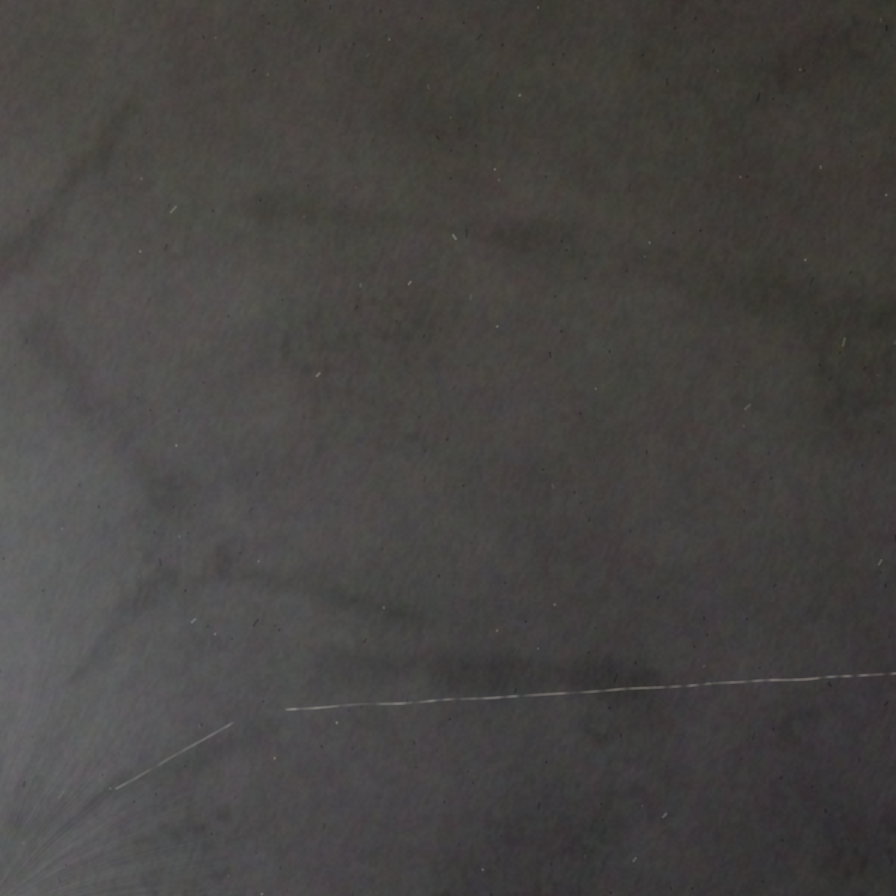
A WebGL 2 fragment shader for this texture:

```glsl
#version 300 es
precision highp float;
// Worn dark slate board with a soft side light, chalky smears, scratches and specks.
uniform vec2 u_resolution;
out vec4 fragColor;

float hash(vec2 cell, uint seed) {
  uvec2 q = uvec2(ivec2(cell) + 4096);
  uint h = q.x * 1664525u + q.y * 22695477u + seed * 747796405u;
  h = (h ^ (h >> 16)) * 2246822519u;
  h = (h ^ (h >> 13)) * 3266489917u;
  return float((h ^ (h >> 16)) >> 8) / 16777216.0;
}

// Smooth value noise, centred on zero
float noise(vec2 p, uint seed) {
  vec2 i = floor(p), f = fract(p);
  f = f * f * (3.0 - 2.0 * f);
  float low = mix(hash(i, seed), hash(i + vec2(1, 0), seed), f.x);
  float high = mix(hash(i + vec2(0, 1), seed), hash(i + vec2(1, 1), seed), f.x);
  return mix(low, high, f.y) - 0.5;
}

float fbm(vec2 p, uint seed) {
  float sum = 0.0, gain = 1.0;
  for (int i = 0; i < 4; i++) {
    sum += gain * noise(p, seed + uint(i));
    p = mat2(1.6, 1.2, -1.2, 1.6) * p;
    gain *= 0.55;
  }
  return sum;
}

float segmentDistance(vec2 p, vec2 a, vec2 b) {
  vec2 d = b - a;
  return length(p - a - d * clamp(dot(p - a, d) / dot(d, d), 0.0, 1.0));
}

// Soft rubbed stroke with ragged sides
float smear(vec2 p, vec2 a, vec2 b, float width) {
  float d = segmentDistance(p, a, b) + 0.02 * fbm(p * 24.0, 40u);
  return exp(-d * d / (width * width));
}

// Thin scratch that fades in and out along its length
float scratch(vec2 p, vec2 a, vec2 b, float pixel) {
  float d = segmentDistance(p + 0.0025 * noise(p.xx * 20.0, 50u), a, b);
  float line = 1.0 - smoothstep(0.0004, 0.0014 + pixel, d);
  return line * clamp(0.6 + 1.2 * noise(vec2(p.x * 110.0, 3.0), 51u), 0.0, 1.0);
}

// Sparse tilted flecks, one candidate per cell
float flecks(vec2 p, float count, float share, uint seed, float pixel) {
  vec2 base = floor(p * count);
  float sum = 0.0;
  for (int y = -1; y <= 1; y++)
    for (int x = -1; x <= 1; x++) {
      vec2 cell = base + vec2(x, y);
      vec2 centre = (cell + vec2(hash(cell, seed), hash(cell, seed + 1u))) / count;
      float angle = 0.7 + 1.5 * hash(cell, seed + 2u);
      float reach = 0.0003 + 0.004 * pow(hash(cell, seed + 3u), 6.0);
      vec2 along = reach * vec2(cos(angle), sin(angle));
      float d = segmentDistance(p, centre - along, centre + along);
      float shown = step(hash(cell, seed + 4u), share) * (0.2 + 0.8 * hash(cell, seed + 5u));
      sum += shown * (1.0 - smoothstep(0.0003, 0.0013 + pixel, d));
    }
  return sum;
}

void main() {
  vec2 uv = gl_FragCoord.xy / u_resolution;
  float pixel = 1.0 / min(u_resolution.x, u_resolution.y);

  // Light falling from the lower left
  vec2 glow = (uv - vec2(0.0, 0.27)) * vec2(2.8, 2.2);
  float light = 0.219 + 0.1 * pow(1.0 - uv.x, 1.1) + 0.055 * exp(-dot(glow, glow));
  light -= 0.03 * smoothstep(0.55, 1.0, uv.y) * (1.0 - uv.x);
  light -= 0.014 * smoothstep(0.25, 0.0, uv.y) * smoothstep(0.15, 0.5, uv.x);

  // Cloudy wear and dark pitted patches
  light += 0.028 * fbm(uv * 4.5, 1u) + 0.017 * fbm(uv * 15.0, 7u);
  float patches = smoothstep(0.05, 0.5, fbm(uv * 5.0, 12u));
  light -= patches * (0.01 + 0.05 * max(noise(uv * vec2(110.0, 80.0), 17u), 0.0));

  // Dark rubbed strokes
  light -= 0.04 * smear(uv, vec2(0.0, 0.69), vec2(0.14, 0.88), 0.017);
  light -= 0.026 * smear(uv, vec2(0.05, 0.62), vec2(0.19, 0.44), 0.028);
  light -= 0.024 * smear(uv, vec2(0.3, 0.77), vec2(0.58, 0.735), 0.016);
  light -= 0.02 * smear(uv, vec2(0.58, 0.735), vec2(1.0, 0.64), 0.022);
  light -= 0.034 * smear(uv, vec2(0.08, 0.24), vec2(0.18, 0.36), 0.014);
  light -= 0.026 * smear(uv, vec2(0.25, 0.365), vec2(0.47, 0.31), 0.014);
  light -= 0.028 * smear(uv, vec2(0.36, 0.26), vec2(0.72, 0.24), 0.02);
  light -= 0.024 * smear(uv, vec2(0.04, 0.08), vec2(0.3, 0.19), 0.018);

  // Brushed fan opening from the corner
  vec2 ray = uv + 0.02;
  float radius = length(ray), angle = atan(ray.y, ray.x) + 0.12 * noise(uv * 9.0, 19u);
  float fan = 1.0 - smoothstep(0.08, 0.45, radius);
  float bristles = noise(vec2(angle * 14.0, radius * 6.0), 20u)
                 + 0.6 * noise(vec2(angle * 75.0, radius * 12.0), 21u);
  light += fan * 0.045 * bristles;

  // Fine slanted grain
  vec2 slant = vec2(uv.x - 0.4 * uv.y, uv.y + 0.3 * uv.x);
  light += 0.022 * noise(slant * vec2(200.0, 105.0), 25u) + 0.018 * noise(uv * 300.0, 26u);

  // Warm above, cool below, with faint colour mottling
  vec3 tint = mix(vec3(0.007, -0.003, 0.001), vec3(0.016, 0.003, -0.016), smoothstep(0.1, 0.85, uv.y));
  tint = mix(tint, vec3(-0.001, 0.0, 0.007), exp(-dot(glow, glow)) * 0.8);
  tint += vec3(0.006, -0.005, 0.006) * fbm(uv * 9.0, 35u);
  vec3 mottle = vec3(noise(slant * 65.0, 30u), noise(slant * 65.0, 31u), noise(slant * 65.0, 32u));
  vec3 color = light + tint + 0.018 * mottle;

  // Scratches and specks
  float marks = 0.19 * scratch(uv, vec2(0.32, 0.208), vec2(1.0, 0.249), pixel)
              + 0.12 * scratch(uv, vec2(0.13, 0.12), vec2(0.26, 0.193), pixel);
  marks += 0.16 * flecks(uv, 18.0, 0.2, 60u, pixel) - 0.06 * flecks(uv, 40.0, 0.2, 70u, pixel);
  color += marks * vec3(1.0, 0.96, 0.88);

  fragColor = vec4(color, 1.0);
}
```
